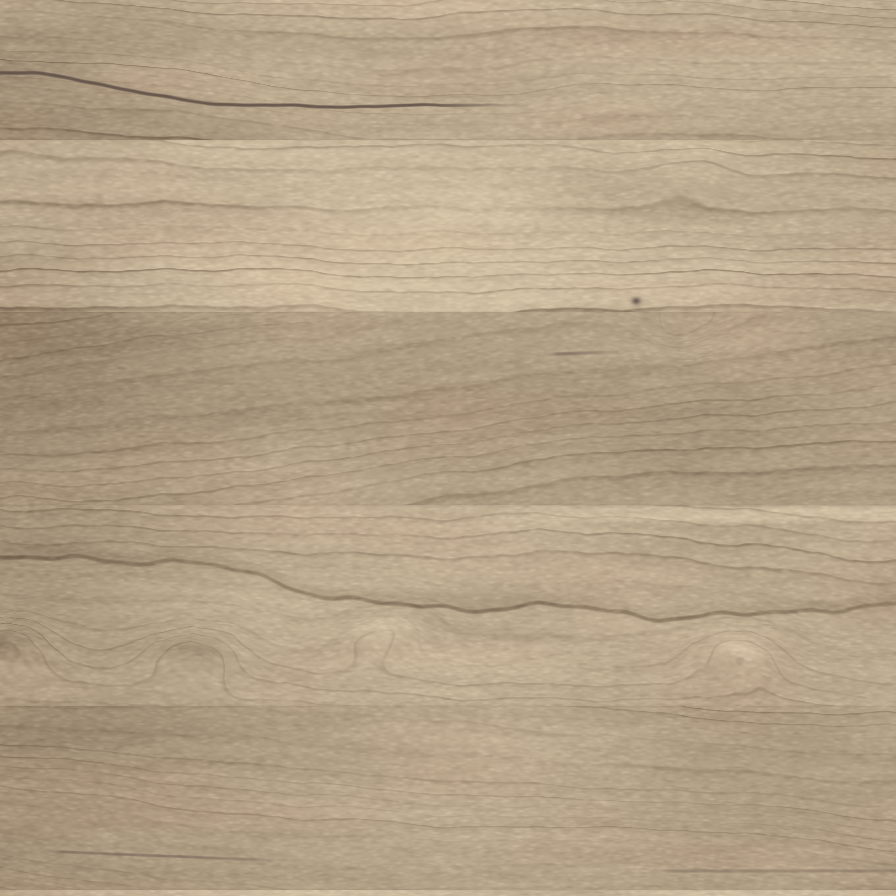
This texture is drawn by a Shadertoy shader. Its source:

```glsl
// Five horizontal boards of pale, greyish walnut with growth lines, knots and splits.
// Each board bends a height field with layered sines; its contours are the growth lines.
// Stretched noise gives the fibres, and stretched cellular noise the flecks and pores.

const vec3 DARK_WOOD = vec3(0.57, 0.50, 0.41);
const vec3 LIGHT_WOOD = vec3(0.80, 0.73, 0.62);
const vec3 SPLIT_COLOR = vec3(0.36, 0.30, 0.27);

// Lower edges of the boards, from the top down
const float EDGES[5] = float[5](0.844, 0.652, 0.436, 0.212, 0.007);

// Per board: tone, growth lines per unit, slope, line depth
const vec4 BOARDS[6] = vec4[6](
    vec4(0.66, 66.0, 0.04, 0.36), vec4(0.86, 44.0, 0.03, 0.46),
    vec4(0.50, 38.0, -0.11, 0.27), vec4(0.75, 36.0, 0.05, 0.30),
    vec4(0.60, 56.0, 0.06, 0.27), vec4(1.0, 20.0, 0.0, 0.1));

float hash(vec2 p) {
    vec3 q = fract(vec3(p.xyx) * 0.1031);
    q += dot(q, q.yzx + 33.33);
    return fract((q.x + q.y) * q.z);
}

float valueNoise(vec2 p) {
    vec2 i = floor(p), f = fract(p);
    f = f * f * (3.0 - 2.0 * f);
    return mix(mix(hash(i), hash(i + vec2(1, 0)), f.x),
               mix(hash(i + vec2(0, 1)), hash(i + vec2(1, 1)), f.x), f.y);
}

float waves(float x, float seed) {
    float sum = 0.0, amp = 0.5;
    for (int i = 0; i < 4; i++) {
        sum += amp * sin(x + seed * float(i + 2));
        x *= 1.93;
        amp *= 0.55;
    }
    return sum;
}

// Cellular noise: soft spots of random strength
float flecks(vec2 p) {
    float spot = 0.0;
    for (int j = -1; j <= 1; j++)
    for (int i = -1; i <= 1; i++) {
        vec2 cell = floor(p) + vec2(i, j);
        vec2 center = cell + vec2(hash(cell), hash(cell + 71.0));
        spot = max(spot, smoothstep(0.55, 0.15, length(p - center)) * hash(cell + 19.0));
    }
    return spot;
}

float falloff(vec2 p, vec2 center, vec2 radius) {
    vec2 d = (p - center) / radius;
    return exp(-dot(d, d));
}

// Dark contour with a soft side and a sharp side
float growthLine(float h, float x) {
    float id = floor(h), f = fract(h);
    float strength = mix(0.2, 1.0, hash(vec2(id, 5.0)));
    strength *= 0.4 + 0.9 * valueNoise(vec2(x * 5.0, id * 3.7));
    float edge = smoothstep(1.0, 0.93, f);
    return strength * edge * (0.3 * f * f + 0.85 * smoothstep(0.78, 0.92, f));
}

// Thin horizontal mark around height y, tapering from x0 to x1
float streak(vec2 p, float y, float x0, float x1, float width) {
    float ends = smoothstep(x0, x0 + 0.04, p.x) * smoothstep(x1, x1 - 0.15, p.x);
    return ends * smoothstep(width, 0.2 * width, abs(p.y - y));
}

void mainImage(out vec4 fragColor, in vec2 fragCoord) {
    vec2 uv = fragCoord / iResolution.xy;

    // Choose the board and find the nearest joint
    int board = 0;
    float joint = 1.0;
    for (int i = 0; i < 5; i++) {
        if (uv.y < EDGES[i]) board = i + 1;
        joint = min(joint, abs(uv.y - EDGES[i]));
    }
    vec4 wood = BOARDS[board];
    float seed = float(board) * 7.3 + 1.7;

    // Knots: a row in the fourth board, one in each of the second and third
    vec2 warped = uv + 0.006 * vec2(waves(uv.y * 45.0, 1.0), waves(uv.x * 38.0, 3.0));
    float bend = 0.0, eye = 0.0;
    if (board == 3) for (int i = 0; i < 4; i++) {
        float n = float(i);
        vec2 knot = vec2(0.01 + 0.21 * n + 0.19 * step(2.5, n), 0.285 + 0.012 * sin(n * 4.0));
        bend += falloff(warped, knot, vec2(0.055, 0.036));
        eye += falloff(warped, knot, vec2(0.03, 0.014)) * (i < 2 ? -0.35 : 0.32);
    }
    if (board == 1) bend += 0.5 * falloff(warped, vec2(0.77, 0.80), vec2(0.05, 0.03));
    if (board == 2) bend -= 0.8 * falloff(warped, vec2(0.76, 0.63), vec2(0.05, 0.03));

    // Bent height field and its contours
    float y = uv.y + wood.z * uv.x + 0.009 * waves(uv.x * 7.0 + uv.y * 9.0, seed);
    y += 0.035 * (valueNoise(uv * vec2(3.0, 8.0) + seed) - 0.5);
    float h = y * wood.y - 2.3 * bend + 0.09 * waves(uv.x * 42.0, seed + y * 3.0);
    h += 0.6 * sin(h * 0.9 + seed);
    float line = growthLine(h, uv.x);

    // Fibres run nearly level; pores are short and dark; clouds are broad
    float grain = mix(uv.y, y, 0.5) - 0.02 * bend;
    float fibre = valueNoise(vec2(uv.x * 9.0, grain * 110.0) + seed) - 0.5;
    float fine = valueNoise(vec2(uv.x * 90.0, grain * 270.0)) - 0.5;
    float crisp = valueNoise(vec2(uv.x * 170.0, uv.y * 390.0) + 9.0) - 0.5;
    float cloud = valueNoise(uv * vec2(4.0, 13.0) + seed * 3.0) - 0.5;
    float fleck = flecks(vec2(uv.x * 85.0, grain * 250.0));
    float pore = flecks(vec2(uv.x * 65.0, grain * 230.0) + 37.0);

    // Sum the tone, darker towards the left and the lower right
    float tone = wood.x + eye - wood.w * 1.5 * line;
    tone += 0.18 * fibre + 0.17 * fine + 0.14 * crisp + 0.36 * cloud;
    tone += 0.16 * (fleck - 0.3) - 0.11 * (pore - 0.3);
    tone -= 0.38 * smoothstep(0.4, 0.0, uv.x) * (board == 1 ? 0.6 : 1.0);
    tone -= 0.14 * smoothstep(0.7, 1.3, uv.x + 0.4 * (1.0 - uv.y));
    tone += 0.25 * smoothstep(0.95, 1.0, uv.y);
    tone -= 0.1 * smoothstep(0.0025, 0.0, joint);
    tone += 0.35 * smoothstep(0.45, 0.85, uv.x) * smoothstep(0.012, 0.004, abs(uv.y - 0.426));

    // Uneven vein above the row of knots
    float veinY = 0.382 - 0.065 * smoothstep(0.02, 0.6, uv.x) + 0.012 * waves(uv.x * 17.0, 2.0);
    float veinDepth = 0.4 + 0.35 * valueNoise(vec2(uv.x * 9.0, 3.0));
    tone -= veinDepth * streak(uv, veinY, -0.1, 1.3, 0.0036);
    tone -= 0.18 * streak(uv, veinY + 0.005, -0.1, 1.3, 0.012);

    vec3 color = mix(DARK_WOOD, LIGHT_WOOD, clamp(tone + 0.07, -0.55, 1.2));
    float blush = valueNoise(uv * vec2(6.0, 22.0) + 40.0);
    color += vec3(0.008, -0.002, -0.003) * smoothstep(0.5, 0.9, blush);

    // Long split, short splits and a pin knot
    float splitY = 0.882 + 0.036 * smoothstep(0.27, 0.02, uv.x) + 0.002 * waves(uv.x * 24.0, 4.0);
    float split = streak(uv, splitY, -0.1, 0.61, mix(0.0032, 0.0022, uv.x));
    split += 0.8 * streak(uv, 0.585 + 0.032 * uv.x, 0.6, 0.73, 0.003);
    split += 0.5 * streak(uv, 0.052 - 0.04 * uv.x, 0.04, 0.36, 0.0025);
    split += 0.35 * streak(uv, 0.028, 0.72, 1.1, 0.003);
    split += falloff(uv, vec2(0.71, 0.664), vec2(0.005, 0.004));
    color = mix(color, SPLIT_COLOR, 0.85 * min(split, 1.0));

    fragColor = vec4(color, 1.0);
}
```
